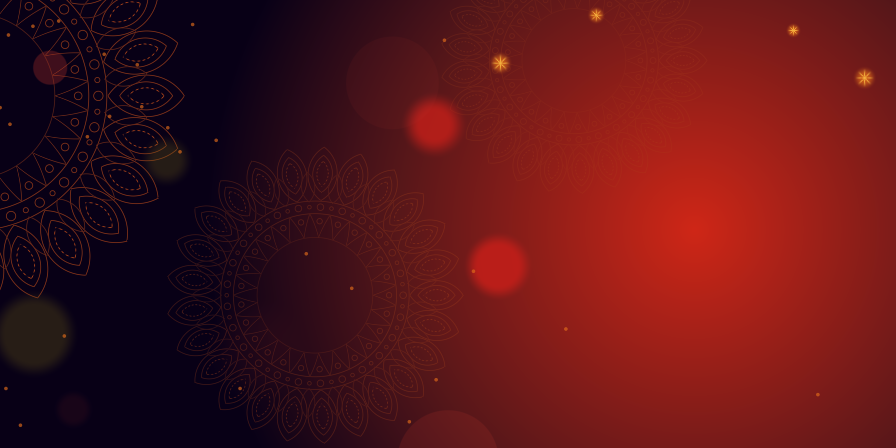
A WebGL 2 fragment shader for this background:

```glsl
#version 300 es
precision highp float;
// Festive backdrop: red radial glow, lace mandalas, soft light discs and sparks.

uniform vec2 u_resolution;
out vec4 fragColor;

// Lengths are in canvas heights; mandala radii are relative to the outer tip.
const float TAU = 6.2831853;
const vec2 GLOW_CENTER = vec2(1.55, 0.487);
const float GLOW_MID = 0.67;
const float GLOW_END = 1.09;
const vec3 CORE_RED = vec3(0.81, 0.15, 0.09);
const vec3 MID_RED = vec3(0.335, 0.088, 0.10);
const vec3 NIGHT = vec3(0.03, 0.0, 0.088);
const vec3 LACE = vec3(0.68, 0.27, 0.10);
const vec3 LIGHT_RED = vec3(0.75, 0.12, 0.10);
const vec3 OLIVE = vec3(0.42, 0.36, 0.08);
const vec3 ROSE = vec3(0.75, 0.20, 0.16);
const vec3 EMBER = vec3(0.88, 0.42, 0.10);
const vec3 SPARK_YELLOW = vec3(1.0, 0.78, 0.28);
const float PETALS = 25.0;
const float LINE = 0.0011;
const int DUST_COUNT = 26;
const float DUST_RADIUS = 0.0042;

float pixel;

float hash(float n) {
  return fract(sin(n * 127.1) * 43758.5453);
}

// Line coverage that keeps its weight when thinner than a pixel.
float stroke(float d) {
  float halfWidth = max(LINE, 0.5 * pixel);
  float edge = 0.5 * pixel;
  return LINE / halfWidth * (1.0 - smoothstep(halfWidth - edge, halfWidth + edge, abs(d)));
}

// Pointed leaf lying along x, with half length and half width.
float leaf(vec2 p, float len, float wid) {
  float radius = (len * len + wid * wid) / (2.0 * wid);
  float d = length(vec2(p.x, abs(p.y) + radius - wid)) - radius;
  return abs(p.x) > len ? length(vec2(abs(p.x) - len, p.y)) : d;
}

// Rotational repeat: brings every sector onto the positive x axis.
vec2 foldSector(vec2 p, float shift) {
  float sector = TAU / PETALS;
  float a = mod(atan(p.y, p.x) + (0.5 + shift) * sector, sector) - 0.5 * sector;
  return length(p) * vec2(cos(a), sin(a));
}

float mandala(vec2 p, float size) {
  p /= size;
  float r = length(p);
  if (r > 1.03 || r < 0.35) return 0.0;
  vec2 q = foldSector(p, 0.0);
  vec2 between = foldSector(p, 0.5);

  // Nested petals with a beaded heart
  vec2 c = q - vec2(0.82, 0.0);
  float ink = stroke(size * leaf(c, 0.18, 0.098));
  ink = max(ink, stroke(size * leaf(c, 0.125, 0.066)));
  float beads = 0.5 + 0.5 * sin(c.x * 260.0);
  ink = max(ink, 1.5 * beads * stroke(size * leaf(c, 0.085, 0.038)));
  ink = max(ink, 0.7 * stroke(size * leaf(between - vec2(0.73, 0.0), 0.10, 0.045)));

  // Rings, zigzag and small circles of the inner band
  ink = max(ink, 0.6 * stroke(size * (r - 0.39)));
  ink = max(ink, stroke(size * (r - 0.55)));
  ink = max(ink, stroke(size * (r - 0.635)));
  float t = abs(atan(q.y, q.x)) * PETALS * 2.0 / TAU;
  float band = step(0.39, r) * step(r, 0.55);
  ink = max(ink, 0.8 * band * stroke(size * 0.38 * (r - mix(0.39, 0.55, t))));
  ink = max(ink, stroke(size * (length(q - vec2(0.595, 0.0)) - 0.022)));
  ink = max(ink, stroke(size * (length(between - vec2(0.595, 0.0)) - 0.012)));
  ink = max(ink, stroke(size * (length(q - vec2(0.50, 0.0)) - 0.018)));
  return ink;
}

// Disc whose outer part, given by softness, fades out.
float disc(vec2 p, vec2 center, float radius, float softness) {
  float fade = max(radius * softness, pixel);
  return 1.0 - smoothstep(radius - fade, radius, length(p - center));
}

void addSpark(inout vec3 color, vec2 p, vec2 center, float radius) {
  vec2 q = p - center;
  float d = length(q) / radius;
  float rays = pow(abs(cos(4.0 * atan(q.y, q.x + 1e-6))), 6.0);
  color = mix(color, EMBER, 0.8 * (1.0 - smoothstep(0.2, 1.1, d)));
  float star = max(rays * (1.0 - smoothstep(0.2, 0.9, d)), 1.0 - smoothstep(0.0, 0.35, d));
  color = mix(color, SPARK_YELLOW, 0.8 * star);
}

void main() {
  pixel = 1.0 / u_resolution.y;
  vec2 p = gl_FragCoord.xy * pixel;

  // Radial background
  float d = length(p - GLOW_CENTER);
  vec3 color = mix(CORE_RED, MID_RED, clamp(d / GLOW_MID, 0.0, 1.0));
  color = mix(color, NIGHT, clamp((d - GLOW_MID) / (GLOW_END - GLOW_MID), 0.0, 1.0));

  // Lace
  color = mix(color, LACE, 0.62 * mandala(p - vec2(-0.0625, 0.786), 0.474));
  color = mix(color, LACE, 0.26 * mandala(p - vec2(0.703, 0.341), 0.331));
  color = mix(color, LACE, 0.17 * mandala(p - vec2(1.281, 0.865), 0.297));

  // Light discs
  color = mix(color, LIGHT_RED, 0.85 * disc(p, vec2(0.969, 0.721), 0.077, 0.6));
  color = mix(color, LIGHT_RED, 0.92 * disc(p, vec2(1.112, 0.406), 0.079, 0.45));
  color = mix(color, OLIVE, 0.30 * disc(p, vec2(0.372, 0.641), 0.062, 0.6));
  color = mix(color, OLIVE, 0.32 * disc(p, vec2(0.076, 0.255), 0.102, 0.4));
  color = mix(color, ROSE, 0.30 * disc(p, vec2(0.112, 0.849), 0.040, 0.1));
  color = mix(color, ROSE, 0.09 * disc(p, vec2(0.164, 0.086), 0.046, 0.5));
  color = mix(color, ROSE, 0.07 * disc(p, vec2(0.876, 0.815), 0.105, 0.03));
  color = mix(color, ROSE, 0.17 * disc(p, vec2(1.0, -0.029), 0.115, 0.03));
  color = mix(color, ROSE, 0.06 * disc(p, vec2(0.573, 0.219), 0.125, 0.7));

  // Scattered dust, denser towards the left
  for (int i = 0; i < DUST_COUNT; i++) {
    float n = float(i) + 1.0;
    vec2 center = vec2(2.0 * pow(hash(n), 1.9), hash(n + 57.0));
    color = mix(color, EMBER, 0.65 * disc(p, center, DUST_RADIUS + 0.5 * pixel, 0.5));
  }

  // Sparks
  addSpark(color, p, vec2(1.331, 0.966), 0.019);
  addSpark(color, p, vec2(1.117, 0.859), 0.025);
  addSpark(color, p, vec2(1.771, 0.932), 0.016);
  addSpark(color, p, vec2(1.930, 0.826), 0.025);

  fragColor = vec4(color, 1.0);
}
```
